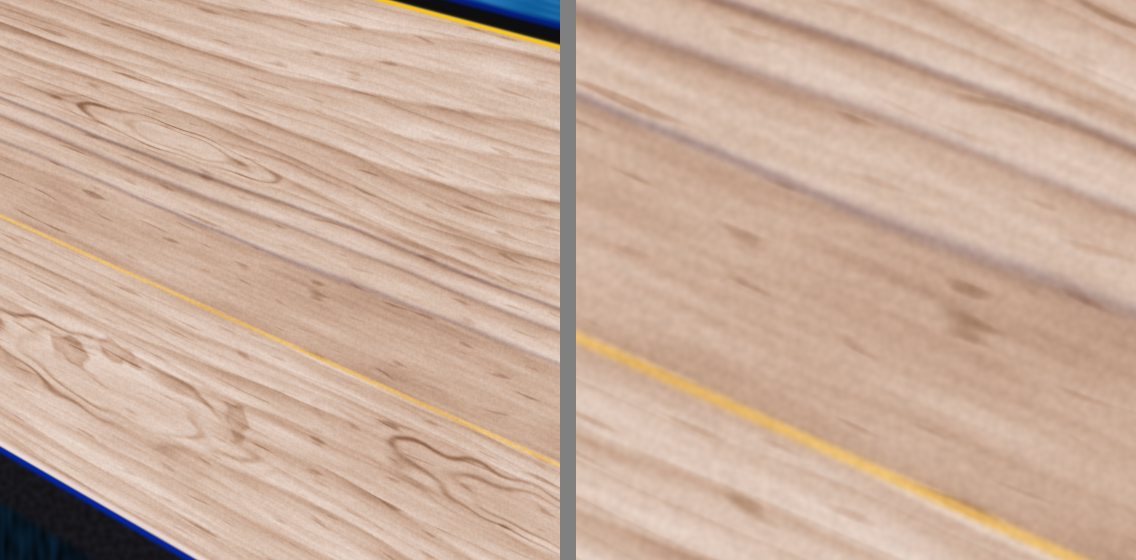
Left, the full canvas; right, a detail of the centre.
Reproduce this texture procedurally as a three.js fragment shader.

```glsl
// Pale, knotted wooden planks receding in perspective, with dark gaps at two corners.
// A fan-shaped coordinate follows the grain; sawtooth growth rings, soft bands,
// distorted elliptical knots and stretched gradient noise are layered along it.

#define PALE vec3(0.91, 0.84, 0.795)
#define TAN vec3(0.79, 0.66, 0.575)
#define BROWN vec3(0.57, 0.41, 0.31)
#define PLUM vec3(0.50, 0.40, 0.42)
#define SHADOW vec3(0.09, 0.085, 0.10)
#define BLUE vec3(0.02, 0.14, 0.60)
#define AMBER vec3(0.98, 0.76, 0.30)
#define FRONT_EDGE 0.203
#define BACK_EDGE 1.183
#define SEAM 0.618
#define RING_COUNT 21.0
#define SOFT 0.003

varying vec2 vUv;

float hash(vec2 p) {
  vec3 q = fract(vec3(p.xyx) * 0.1031);
  q += dot(q, q.yzx + 33.33);
  return fract((q.x + q.y) * q.z);
}

vec2 gradient(vec2 cell) {
  float angle = 6.2832 * hash(cell);
  return vec2(cos(angle), sin(angle));
}

float gnoise(vec2 p) {
  vec2 i = floor(p), f = fract(p);
  vec2 u = f * f * f * (f * (f * 6.0 - 15.0) + 10.0);
  vec2 e = vec2(1.0, 0.0);
  float low = mix(dot(gradient(i), f), dot(gradient(i + e), f - e), u.x);
  float high = mix(dot(gradient(i + e.yx), f - e.yx), dot(gradient(i + 1.0), f - 1.0), u.x);
  return 1.4 * mix(low, high, u.y);
}

float bell(float d, float width) {
  return exp(-d * d / (width * width));
}

// Growth rings: slow darkening, then a crisp upper edge
float rings(float t) {
  float f = fract(t);
  float strength = 0.3 + 0.7 * hash(vec2(floor(t), 7.0));
  return strength * f * f * (1.0 - smoothstep(0.86, 1.0, f));
}

// Single band: sharp above, fading below
float band(float g, float edge, float width) {
  float depth = edge - g;
  return exp(-max(depth, 0.0) / width) * smoothstep(-0.004, 0.003, depth);
}

// Knot: clears the straight grain and draws broken, distorted loops
void addKnot(vec2 p, vec2 centre, vec2 radii, float filling, inout float shade) {
  vec2 q = (p - centre) / radii;
  q += 0.22 * vec2(gnoise(p * vec2(11.0, 30.0)), gnoise(p * vec2(13.0, 34.0) + 9.0));
  float d = length(q);
  float loops = pow(0.5 + 0.5 * cos(d * 19.0), 2.5);
  float broken = 0.5 + 0.7 * gnoise(p * vec2(7.0, 26.0) + 4.0) - 0.25 * q.x;
  float reach = smoothstep(0.35, 0.8, d) * (1.0 - smoothstep(1.0, 1.45, d));
  shade = mix(filling, shade, smoothstep(0.5, 1.35, d));
  shade += 0.75 * loops * reach * clamp(broken, 0.0, 1.0);
}

// Soft dark spot with a ragged outline
float blot(vec2 p, vec2 centre, vec2 radii) {
  vec2 q = (p - centre) / radii;
  float d = length(q) + 0.5 * gnoise(p * vec2(38.0, 60.0));
  return (1.0 - smoothstep(0.6, 1.15, d)) * (0.7 + 0.3 * smoothstep(0.2, 0.8, d));
}

void main() {
  // Grain coordinates: x along, c across the fan
  float x = vUv.x;
  float c = (vUv.y + 0.643 * x) / (1.0 + 0.32 * x);
  vec2 p = vec2(x, c);
  float wobble = gnoise(vec2(x * 2.5, c * 6.0));
  float g = c + 0.009 * wobble + 0.0025 * gnoise(vec2(x * 9.0, c * 40.0));

  // Straight rings, quieter on the front plank
  float ringShade = rings(g * RING_COUNT + 1.1 * gnoise(vec2(x * 1.3, c * 5.0)));
  ringShade += 0.5 * rings(g * RING_COUNT * 2.3 + gnoise(vec2(x * 2.0, c * 9.0)));
  float isBack = smoothstep(SEAM - SOFT, SEAM + SOFT, c);
  float isMiddle = isBack * (1.0 - smoothstep(0.825, 0.84, g));
  float shade = 0.22 + ringShade * mix(0.65, 0.8, isBack) * (1.0 - 0.85 * isMiddle);

  // Broad bands of the middle plank
  float bands = 0.42 * band(g, 0.745, 0.16) + 0.6 * band(g, 0.792, 0.014);
  bands += 0.75 * band(g, 0.825, 0.008) + 0.35 * band(g, 0.842, 0.007);
  shade += bands * isBack + 0.3 * isBack * exp(-max(c - SEAM, 0.0) / 0.03);
  shade += 0.25 * bell(c - 1.03, 0.07) * (1.0 - smoothstep(0.1, 0.6, x));

  // Knots and their dark hearts
  addKnot(p, vec2(0.20, 0.413), vec2(0.23, 0.066), 0.15, shade);
  addKnot(p, vec2(0.32, 0.864), vec2(0.17, 0.022), 0.25, shade);
  addKnot(p, vec2(1.02, 0.530), vec2(0.33, 0.040), 0.45, shade);
  shade += 0.6 * blot(p, vec2(0.124, 0.437), vec2(0.034, 0.026));
  shade += 0.55 * blot(p, vec2(0.21, 0.474), vec2(0.045, 0.018));
  shade += 0.45 * blot(p, vec2(0.42, 0.455), vec2(0.024, 0.032));
  shade += 0.5 * blot(p, vec2(0.28, 1.108), vec2(0.07, 0.012));

  // Fibres and short pores
  shade += 0.22 * gnoise(vec2(x * 2.2, c * 15.0)) + 0.17 * gnoise(vec2(x * 5.0, c * 55.0));
  shade += 0.13 * gnoise(vec2(x * 13.0, c * 150.0));
  shade += 0.4 * smoothstep(0.42, 0.8, gnoise(vec2(x * 15.0, c * 95.0) + 31.0));

  // Wood colour with plum ring edges and a lit seam
  vec3 color = mix(PALE, TAN, clamp(shade / 0.65, 0.0, 1.0));
  color = mix(color, BROWN, clamp((shade - 0.65) / 0.65, 0.0, 1.0));
  float plum = bell(g - 0.746, 0.004) + 0.7 * bell(g - 0.793, 0.004) + bell(g - 0.826, 0.003);
  color = mix(color, PLUM, 0.6 * min(plum, 1.0) * (0.7 + 0.3 * wobble));
  color = mix(color, AMBER, 0.6 * bell(c - SEAM + 0.003, 0.0035));
  color += 0.022 * gnoise(vUv * 210.0) + 0.018 * gnoise(vUv * 95.0);

  // Front corner: pale rim, blue fringe, dark side, teal depth
  float front = FRONT_EDGE - c;
  color = mix(color, vec3(0.95, 0.91, 0.91), 0.7 * bell(front + 0.006, 0.006));
  vec3 depth = vec3(0.03, 0.10, 0.16) * (0.8 + 0.7 * gnoise(vUv * vec2(70.0, 18.0)));
  vec3 side = mix(SHADOW * (1.0 + 0.3 * gnoise(vUv * 80.0)), depth, smoothstep(0.085, 0.115, front));
  side = mix(BLUE, side, smoothstep(0.005, 0.017, front));
  color = mix(color, side, smoothstep(-SOFT, SOFT, front));

  // Back corner: yellow rim, dark gap, blue beyond
  float back = c - BACK_EDGE;
  vec3 beyond = vec3(0.09, 0.40, 0.64) + 0.08 * gnoise(vec2(x * 12.0, c * 110.0));
  vec3 gap = mix(SHADOW * 0.6, BLUE * 0.8, smoothstep(0.018, 0.026, back));
  gap = mix(gap, beyond, smoothstep(0.026, 0.036, back));
  color = mix(color, gap, smoothstep(-SOFT, SOFT, back));
  color = mix(color, vec3(1.0, 0.78, 0.05), 0.9 * bell(back + 0.002, 0.0035));

  gl_FragColor = vec4(clamp(color, 0.0, 1.0), 1.0);
}
```
